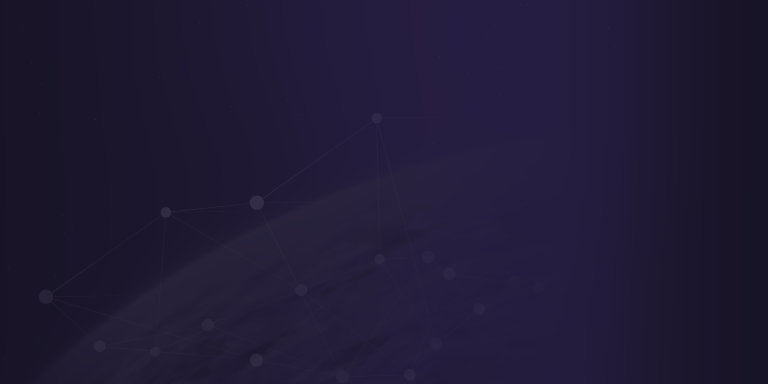
Reproduce this background procedurally as a WebGL 1 fragment shader.

```glsl
precision highp float;
// A dim violet night backdrop: a hazy planet limb under a wide glow, overlaid
// with a faint network of linked dots. The planet is a large circle with noise
// streaks in polar coordinates; dots follow index formulas and links are segments.

#define PLANET_CENTER vec2(1.751, -1.774)
#define PLANET_RADIUS 2.438
#define NIGHT_COLOR vec3(0.095, 0.078, 0.153)
#define GLOW_COLOR vec3(0.150, 0.117, 0.258)
#define HAZE_COLOR vec3(0.168, 0.148, 0.242)
#define NETWORK_COLOR vec3(0.36, 0.34, 0.44)
#define CHAIN_COUNT 4
#define MESH_COUNT 14
#define LINK_WIDTH 0.0009
#define STAR_CELLS 22.0

uniform vec2 u_resolution;

float hash(vec2 p) {
  vec3 q = fract(vec3(p.xyx) * 0.1031);
  q += dot(q, q.yzx + 33.33);
  return fract((q.x + q.y) * q.z);
}

float noise(vec2 p) {
  vec2 cell = floor(p);
  vec2 f = fract(p);
  f = f * f * (3.0 - 2.0 * f);
  float low = mix(hash(cell), hash(cell + vec2(1.0, 0.0)), f.x);
  float high = mix(hash(cell + vec2(0.0, 1.0)), hash(cell + 1.0), f.x);
  return mix(low, high, f.y);
}

float fbm(vec2 p) {
  float sum = 0.0;
  float amplitude = 0.53;
  for (int i = 0; i < 4; i++) {
    sum += amplitude * noise(p);
    p = p * 2.03 + 17.0;
    amplitude *= 0.5;
  }
  return sum;
}

// Bright dots climbing in a wavy chain above the limb
vec2 chainNode(float i) {
  return vec2(0.12, 0.227) + i * vec2(0.287, 0.155)
       + sin(i * 2.0944) * vec2(0.029, 0.075);
}

// Dots over the planet: columns drift right while rows alternate
vec2 meshNode(float i) {
  float bunch = exp(-(i - 10.0) * (i - 10.0) / 4.0);
  float zigzag = cos(i * 3.14159) * exp(-(i - 6.5) * (i - 6.5) / 14.0);
  return vec2(0.26 + 0.15 * i - 0.0047 * i * i - 0.12 * bunch,
              0.09 + 0.013 * i + 0.16 * zigzag);
}

float disc(vec2 p, vec2 center, float radius, float pixel) {
  return clamp((radius - length(p - center)) / pixel + 0.5, 0.0, 1.0);
}

float link(vec2 p, vec2 a, vec2 b, float pixel) {
  vec2 ab = b - a;
  float t = clamp(dot(p - a, ab) / dot(ab, ab), 0.0, 1.0);
  float d = length(p - a - ab * t);
  return clamp((LINK_WIDTH - d) / pixel + 0.5, 0.0, 1.0) * (1.0 - 0.6 * t);
}

vec3 sky(vec2 p) {
  float glow = smoothstep(-0.1, 1.25, p.x) * (1.0 - smoothstep(1.4, 1.98, p.x));
  vec2 shade = (p - vec2(0.55, 0.5)) / vec2(0.4, 0.3);
  glow *= 1.0 - 0.25 * exp(-dot(shade, shade));
  glow *= 0.86 + 0.14 * smoothstep(0.0, 0.7, p.y);
  return mix(NIGHT_COLOR, GLOW_COLOR, glow);
}

float stars(vec2 p, float pixel) {
  vec2 cell = floor(p * STAR_CELLS);
  vec2 offset = vec2(hash(cell + 3.1), hash(cell + 8.7)) * 0.8 + 0.1;
  float present = step(0.92, hash(cell));
  return present * disc(p, (cell + offset) / STAR_CELLS, 0.0012, pixel);
}

vec3 addPlanet(vec3 color, vec2 p, float pixel) {
  vec2 q = p - PLANET_CENTER;
  float depth = PLANET_RADIUS - length(q);
  float along = atan(q.x, q.y) * PLANET_RADIUS;
  float inside = smoothstep(-0.006 - pixel, 0.012, depth);
  float fade = (1.0 - smoothstep(0.75, 1.6, p.x)) * smoothstep(-0.1, 0.4, p.x);
  float clouds = fbm(vec2(along * 9.0 + depth * 12.0, depth * 42.0));
  float haze = 0.2 + 0.58 * exp(-max(depth, 0.0) / 0.2);
  haze += (clouds - 0.5) * 0.75 * smoothstep(0.01, 0.15, depth);
  color = mix(color, HAZE_COLOR, inside * fade * clamp(haze, 0.0, 1.0));
  float patches = smoothstep(0.53, 0.7, fbm(vec2(along * 5.0, depth * 17.0) + 5.0));
  color *= 1.0 - 0.13 * patches * fade * smoothstep(0.06, 0.2, depth);
  float air = exp(-max(-depth, 0.0) / 0.03) * (1.0 - inside);
  return mix(color, HAZE_COLOR, 0.28 * air * fade);
}

void main() {
  float pixel = 1.0 / u_resolution.y;
  vec2 p = gl_FragCoord.xy * pixel;
  vec3 color = sky(p);
  color += 0.05 * stars(p, pixel) * step(length(p - PLANET_CENTER), 9.0)
         * step(PLANET_RADIUS + 0.03, length(p - PLANET_CENTER));
  color = addPlanet(color, p, pixel);

  // Chain dots, their links down to the mesh, and a stray link to the right
  float lines = 0.0;
  float dots = 0.0;
  for (int n = 0; n < CHAIN_COUNT; n++) {
    float i = float(n);
    vec2 a = chainNode(i);
    if (n < CHAIN_COUNT - 1) lines = max(lines, 1.3 * link(p, a, chainNode(i + 1.0), pixel));
    lines = max(lines, 0.7 * link(p, a, meshNode(i * i), pixel));
    lines = max(lines, 0.7 * link(p, a, meshNode(i + 3.0), pixel));
    lines = max(lines, 0.6 * link(p, a, a + vec2(0.19, 0.003), pixel));
    float radius = 0.0135 + 0.005 * (1.0 - mod(i, 2.0));
    dots = max(dots, (0.2 + 0.14 * sin(i * 1.05)) * disc(p, a, radius, pixel));
  }
  // Mesh dots, fading into the glow on the right
  for (int n = 0; n < MESH_COUNT; n++) {
    float i = float(n);
    vec2 a = meshNode(i);
    float fade = 1.0 - 0.6 * smoothstep(0.9, 1.4, a.x);
    lines = max(lines, 0.5 * fade * link(p, a, meshNode(i + 2.0), pixel));
    lines = max(lines, 0.5 * fade * link(p, a, meshNode(i + 3.0), pixel));
    float radius = 0.0125 + 0.005 * hash(vec2(i, 4.0));
    float strength = 0.09 + 0.13 * hash(vec2(i, 9.0));
    dots = max(dots, strength * fade * disc(p, a, radius, pixel));
  }
  color = mix(color, NETWORK_COLOR, max(0.19 * lines, dots));
  gl_FragColor = vec4(color, 1.0);
}
```
